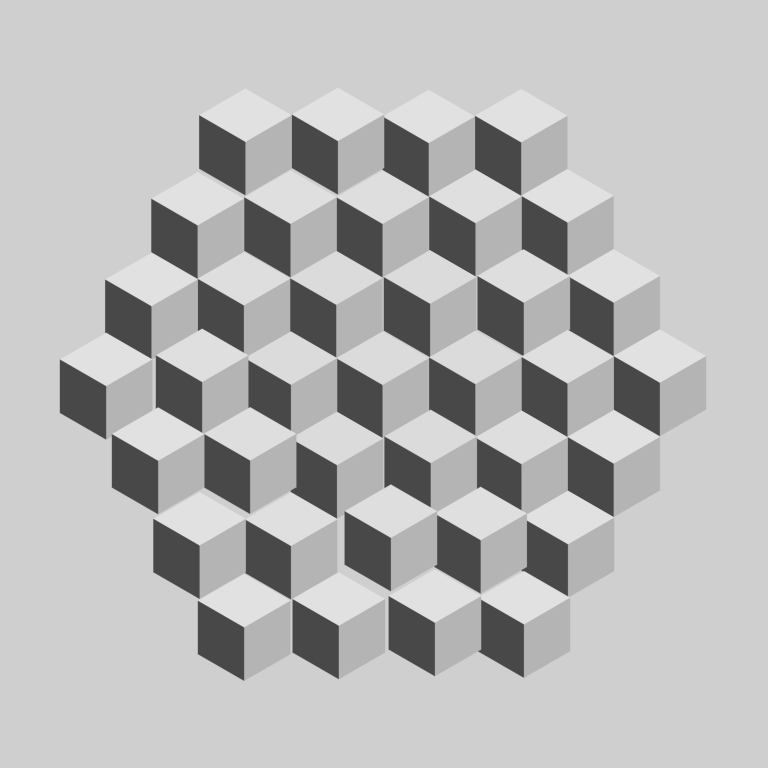
Reproduce this pattern procedurally as a three.js fragment shader.

```glsl
varying vec2 vUv;

const vec2 CENTRE = vec2(0.498, 0.5);
const vec2 PITCH = vec2(0.1204, 0.1048);
const float HALF_WIDTH = 0.0603;
const float EDGE = 0.001;
const int ROWS = 7;

const vec3 BACKDROP = vec3(0.81);
const vec3 LEFT_FACE = vec3(0.282);
const vec3 RIGHT_FACE = vec3(0.706);
const vec3 TOP_INNER = vec3(0.86);
const vec3 TOP_OUTER = vec3(0.882);

const vec2 HEX_AXIS = vec2(0.5, 0.8660254);

float cover(float d) {
  return smoothstep(-EDGE, EDGE, d);
}

// Soft local push that fades with distance
vec2 push(vec2 p, vec2 source, vec2 shift, float reach) {
  vec2 d = (p - source) / reach;
  return shift * exp(-dot(d, d));
}

// Slight tilt and drift that loosen the lattice
vec2 loosen(vec2 p) {
  vec2 drift = vec2(0.0, 0.008 * (p.x - 0.5) - 0.0013);
  drift += push(p, vec2(0.254, 0.414), vec2(0.013, 0.0124), 0.098);
  drift += push(p, vec2(0.544, 0.290), vec2(0.0124, 0.0137), 0.081);
  drift += push(p, vec2(0.566, 0.134), vec2(0.0065, 0.002), 0.156);
  drift += push(p, vec2(0.632, 0.609), vec2(0.0052, 0.0013), 0.072);
  drift += push(p, vec2(0.378, 0.814), vec2(0.004, 0.0065), 0.078);
  return p + drift;
}

// Signed distance to a hexagon standing on a corner
float hexagon(vec2 q) {
  q = abs(q);
  return max(q.x, dot(q, HEX_AXIS)) - HALF_WIDTH;
}

// Three faces meeting at the front corner
vec3 cubeFaces(vec2 q, vec3 topColour) {
  vec3 sides = mix(LEFT_FACE, RIGHT_FACE, cover(q.x));
  float topEdge = dot(vec2(-abs(q.x), q.y), HEX_AXIS);
  return mix(sides, topColour, cover(topEdge));
}

void main() {
  vec3 colour = BACKDROP;
  float middle = float(ROWS - 1) * 0.5;

  // Lower rows overlap upper ones; left cubes overlap right ones
  for (int row = 0; row < ROWS; row++) {
    float rowOffset = float(row) - middle;
    float count = float(ROWS) - abs(rowOffset);
    for (int col = 0; col < ROWS; col++) {
      if (float(col) >= count) break;
      float colOffset = (count - 1.0) * 0.5 - float(col);
      vec2 site = CENTRE + vec2(colOffset, -rowOffset) * PITCH;
      vec2 q = vUv - loosen(site);
      float outer = smoothstep(0.1, 0.32, distance(site, CENTRE));
      vec3 topColour = mix(TOP_INNER, TOP_OUTER, outer);
      colour = mix(colour, cubeFaces(q, topColour), cover(-hexagon(q)));
    }
  }

  gl_FragColor = vec4(colour, 1.0);
}
```
